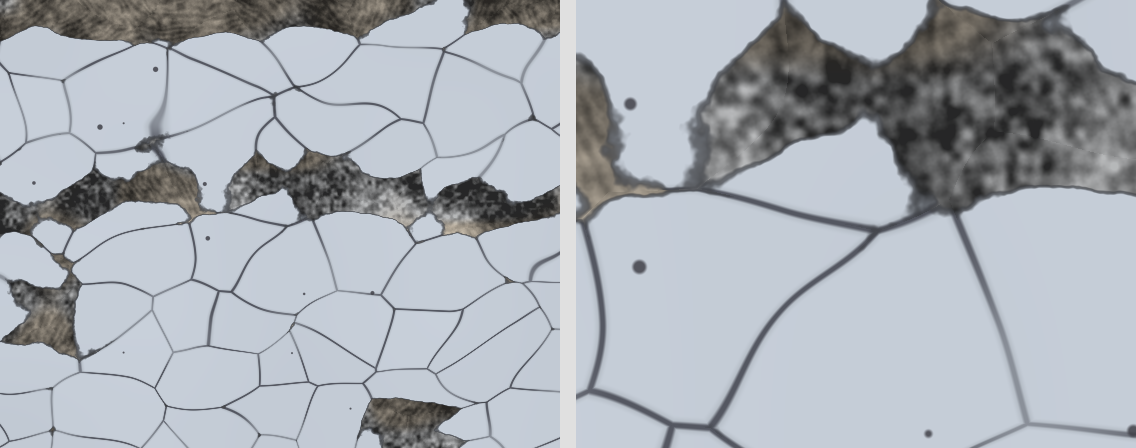
Left: the whole. Right: its middle third, enlarged.
Write a Shadertoy shader that draws this texture.

```glsl
// Polished steel under a microscope: pale ferrite grains with thin grey borders
// and banded, mottled dark pearlite. Grains are warped Voronoi cells; pearlite
// swells out of their borders wherever a band or patch gives it width.

vec2 hash2(vec2 p) {
    vec3 a = fract(p.xyx * vec3(0.1031, 0.1030, 0.0973));
    a += dot(a, a.yzx + 33.33);
    return fract((a.xx + a.yz) * a.zy);
}

float noise(vec2 p) {
    vec2 i = floor(p), f = fract(p);
    f = f * f * (3.0 - 2.0 * f);
    float low = mix(hash2(i).x, hash2(i + vec2(1, 0)).x, f.x);
    float high = mix(hash2(i + vec2(0, 1)).x, hash2(i + vec2(1, 1)).x, f.x);
    return mix(low, high, f.y);
}

float fbm(vec2 p) {
    float sum = 0.0, amp = 0.53;
    for (int i = 0; i < 4; i++) {
        sum += amp * noise(p);
        p = mat2(1.6, 1.2, -1.2, 1.6) * p + 7.3;
        amp *= 0.5;
    }
    return sum;
}

float smoothMin(float a, float b, float k) {
    float h = max(k - abs(a - b), 0.0) / k;
    return min(a, b) - 0.25 * h * h * k;
}

vec2 seedOffset(vec2 cell) {
    return 0.08 + 0.84 * hash2(cell + 41.0);
}

// x: distance to the border, y: the same with rounded corners, zw: cell id
vec4 grains(vec2 q) {
    vec2 base = floor(q), f = fract(q), nearCell = vec2(0), nearSeed = vec2(0);
    float best = 9.0;
    for (int j = -1; j <= 1; j++)
    for (int i = -1; i <= 1; i++) {
        vec2 g = vec2(i, j);
        vec2 r = g + seedOffset(base + g) - f;
        if (dot(r, r) < best) { best = dot(r, r); nearSeed = r; nearCell = g; }
    }
    float sharp = 4.0, rounded = 4.0;
    for (int j = -2; j <= 2; j++)
    for (int i = -2; i <= 2; i++) {
        vec2 g = nearCell + vec2(i, j);
        if (i == 0 && j == 0) continue;
        vec2 r = g + seedOffset(base + g) - f;
        float d = dot(0.5 * (nearSeed + r), normalize(r - nearSeed));
        sharp = min(sharp, d);
        rounded = smoothMin(rounded, d, 0.22);
    }
    return vec4(sharp, rounded, base + nearCell);
}

// How far pearlite reaches from the grain borders
float pearliteWidth(vec2 p) {
    float patches = noise(p * vec2(3.6, 5.0) + 3.7);
    float top = smoothstep(0.89, 0.98, p.y + 0.09 * (noise(vec2(p.x * 5.0, 2.5)) - 0.5));
    float centre = 0.565 + 0.03 * sin(5.0 * p.x - 1.2);
    float middle = exp(-pow((p.y - centre) / 0.052, 2.0));
    float lower = smoothstep(0.62, 0.48, p.y) * smoothstep(0.54, 0.85, patches);
    float uneven = 0.45 + 0.9 * noise(p * vec2(4.0, 6.0) + 11.0);
    return max(max(0.10 * top, 0.088 * middle) * uneven, 0.062 * lower) - 0.013;
}

vec3 pearliteColour(vec2 p, vec2 cell) {
    float angle = 6.283 * hash2(cell + 5.0).x;
    float across = dot(p, vec2(cos(angle), sin(angle)));
    float lamellae = sin(across * 420.0 + 14.0 * fbm(p * 22.0));
    float pale = smoothstep(0.5, 0.72, noise(p * 6.0 + 23.0)) * smoothstep(0.1, 0.6, p.x);
    pale *= 1.0 - smoothstep(0.6, 0.85, p.y);
    float speckled = smoothstep(0.4, 0.65, noise(p * 9.0 + 31.0));
    float tone = 0.325 + 0.5 * (fbm(p * 11.0) - 0.5) + 0.4 * (fbm(p * 62.0) - 0.5);
    tone += speckled * 0.38 * (noise(p * 120.0) - 0.55);
    tone += 0.29 * pale + 0.035 * lamellae;
    vec3 tint = mix(vec3(1.06, 1.0, 0.91), vec3(0.97, 1.0, 1.04), 0.75 * speckled);
    return clamp(tone, 0.15, 0.72) * tint;
}

void mainImage(out vec4 fragColor, in vec2 fragCoord) {
    vec2 p = fragCoord / iResolution.y;
    float soft = max(0.0022, 1.0 / iResolution.y);

    // Finer grains towards the bottom, with gently curved borders
    vec2 bend = vec2(noise(p * 7.0), noise(p * 7.0 + 17.0)) - 0.5;
    vec2 q = vec2(p.x * mix(6.4, 4.6, p.y), p.y * (8.8 - 1.9 * p.y)) + 0.5 * bend;
    vec4 grain = grains(q);
    float border = grain.x / 6.0;

    // Ferrite with faint unevenness
    vec3 colour = vec3(0.772, 0.803, 0.843) + 0.018 * (noise(p * 3.0) - 0.5);
    colour += 0.014 * (hash2(grain.zw).y - 0.5);

    // Grain borders, a dark core in a pale fringe
    float strength = 0.4 + 0.55 * smoothstep(0.25, 0.65, noise(p * 8.0 + 9.0));
    float core = 1.0 - smoothstep(0.0008, 0.0014 + soft, border);
    float fringe = 1.0 - smoothstep(0.001, 0.0075, border);
    colour = mix(colour, vec3(0.62, 0.65, 0.68), 0.5 * fringe);
    colour = mix(colour, vec3(0.31, 0.32, 0.36), strength * core);

    // Sparse etch pits
    vec2 pitCell = floor(p * 8.0);
    vec2 pitHash = hash2(pitCell + 71.0);
    float pit = length(p - (pitCell + 0.2 + 0.6 * pitHash.yx) / 8.0);
    float pitSize = 0.0015 + 0.004 * pitHash.y * pitHash.y;
    float pitMask = 1.0 - smoothstep(pitSize - 0.001, pitSize + soft, pit);
    colour = mix(colour, vec3(0.25, 0.25, 0.28), 0.85 * pitMask * step(0.8, pitHash.x));

    // Pearlite with a ragged dark outline
    float ragged = 0.022 * (fbm(p * 38.0 + 4.0) - 0.5);
    float edge = grain.y / 6.0 - pearliteWidth(p) + ragged;
    float inside = 1.0 - smoothstep(-soft, soft, edge);
    float outline = 1.0 - smoothstep(0.0008, 0.002 + soft, abs(edge));
    colour = mix(colour, pearliteColour(p, grain.zw), inside);
    colour = mix(colour, vec3(0.25, 0.26, 0.28), 0.7 * outline);

    fragColor = vec4(colour, 1.0);
}
```
